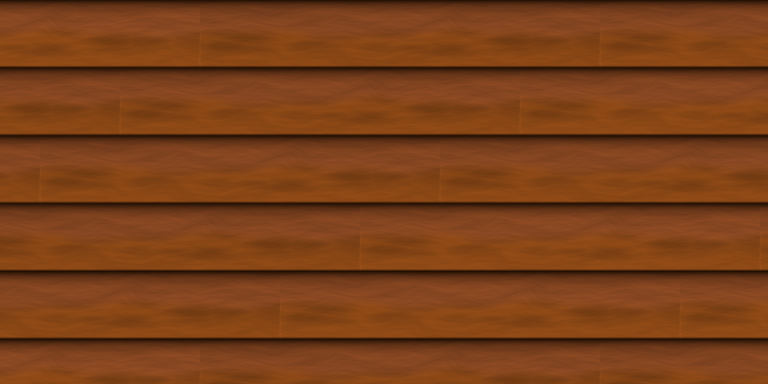
Write a Shadertoy shader that draws this texture.

```glsl
// Overlapping horizontal wooden siding boards with fine grain and staggered joins.
#define ROWS 5.66            // boards per canvas height
#define PLANK_LENGTH 5.896   // join spacing, in board heights
#define STAGGER 0.2          // join shift per row, in planks
#define SHADOW_DEPTH 0.092   // falloff under each overlap, in board heights
#define GRAIN_STRENGTH 0.055
#define BLOTCH_STRENGTH 0.15
#define RED_WOOD vec3(0.545, 0.285, 0.135)
#define ORANGE_WOOD vec3(0.555, 0.285, 0.085)
#define SHADOW_COLOR vec3(0.095, 0.040, 0.005)

vec2 hash2(vec2 p) {
    p = vec2(dot(p, vec2(127.1, 311.7)), dot(p, vec2(269.5, 183.3)));
    return fract(sin(p) * 43758.55);
}

// Distance to the nearest scattered cell point
float cellular(vec2 p) {
    vec2 cell = floor(p), local = fract(p);
    float nearest = 2.0;
    for (int y = -1; y <= 1; y++)
        for (int x = -1; x <= 1; x++) {
            vec2 offset = vec2(x, y);
            nearest = min(nearest, length(offset + hash2(cell + offset) - local));
        }
    return nearest;
}

// Layered sines, each layer bent by the ones before it
float grain(vec2 p) {
    float sum = 0.0, weight = 0.45, freq = 14.0;
    for (int i = 0; i < 5; i++) {
        float phase = float(i) * 2.3;
        p.y += 0.5 / freq * sin(0.28 * freq * p.x + phase + 2.0 * sin(5.0 * p.y + 1.3 * p.x));
        sum += weight * sin(freq * p.y + phase + 1.8 * sin(0.13 * freq * p.x + phase));
        weight *= 0.8;
        freq *= 1.7;
    }
    return sum;
}

void mainImage(out vec4 fragColor, in vec2 fragCoord) {
    // Board coordinates: v runs from 0 at the top edge to 1 at the bottom
    vec2 pos = vec2(fragCoord.x, iResolution.y - fragCoord.y) / iResolution.y * ROWS;
    float row = floor(pos.y);
    float v = pos.y - row;
    float along = pos.x / PLANK_LENGTH - 0.5 + STAGGER * row;
    float plank = floor(along);
    float u = along - plank;
    vec2 wood = vec2(u * PLANK_LENGTH, v);

    // Reddish upper half, orange lower half
    float wave = 0.04 * sin(wood.x * 2.1) + 0.02 * sin(wood.x * 5.3 + 1.0);
    float lower = smoothstep(0.38, 0.62, v + wave);
    vec3 color = mix(RED_WOOD, ORANGE_WOOD, lower);

    // Fine grain, stretched flecks and a blotchy band across the middle
    float flecks = cellular(wood * vec2(2.6, 24.0) + vec2(0.0, sin(wood.x * 4.0))) - 0.5;
    float tone = 1.0 + GRAIN_STRENGTH * (grain(wood) * mix(1.0, 0.6, lower) + flecks);
    float band = smoothstep(0.42, 0.56, v + wave) * smoothstep(0.86, 0.62, v - wave);
    float blotch = smoothstep(0.85, 0.2, cellular(wood * vec2(1.5, 5.0) + 3.0));
    tone -= BLOTCH_STRENGTH * band * blotch;
    tone += 0.03 * (hash2(vec2(plank, row)).x - 0.5);

    // Faint pale seam at the joins
    float seam = smoothstep(0.035, 0.0, min(u, 1.0 - u) * PLANK_LENGTH);
    tone += 0.05 * seam * smoothstep(0.3, 0.7, v);
    color *= tone;

    // Soft shadow below the overlap, crisp dark lip at the bottom edge
    float shadow = 0.95 * exp(-v / SHADOW_DEPTH);
    float lip = 0.85 * smoothstep(0.96, 1.0, v);
    color = mix(color, SHADOW_COLOR, max(shadow, lip));
    fragColor = vec4(color, 1.0);
}
```
